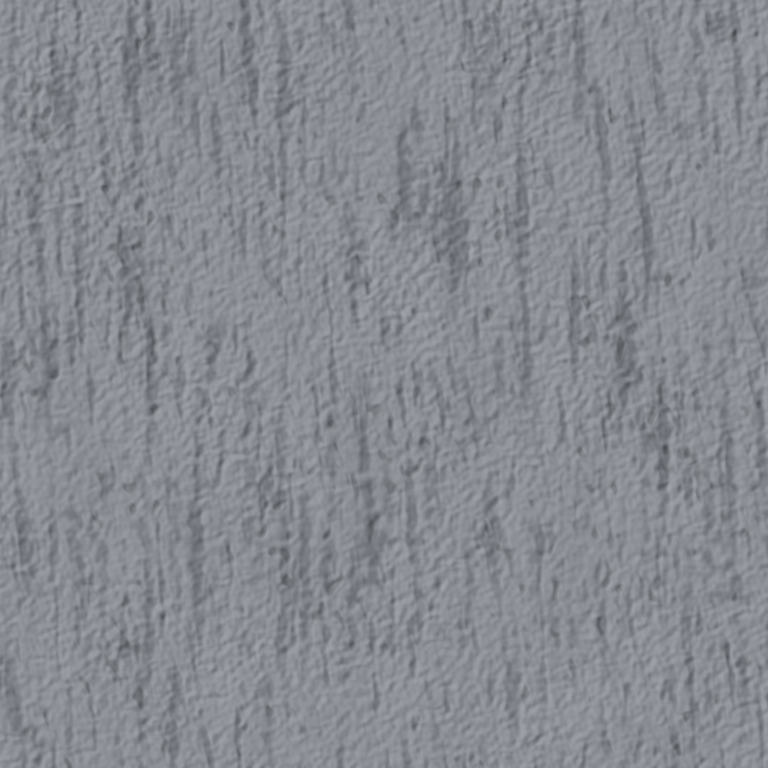
Reproduce this texture procedurally as a three.js fragment shader.

```glsl
// Grey scraped plaster: a height field of oblique grain, dense ragged
// vertical grooves and small pits, lit from the upper left by its slope
// and darkened inside the hollows.
#define BASE_COLOR vec3(0.552, 0.567, 0.591)
#define PIT_TINT vec3(1.0, 1.0, 1.08)
#define LIGHT_DIR vec2(-0.85, 0.53)
#define SOFTNESS 0.0026
#define RELIEF 0.15
#define GROOVE_SHADE 0.092
#define PIT_SHADE 0.085
#define GROOVE_FREQ vec2(46.0, 5.0)
#define SCRATCH_FREQ vec2(78.0, 15.0)
#define PIT_FREQ vec2(72.0, 48.0)
#define GRAIN_FREQ vec2(66.0, 96.0)
#define LEAN 0.035

varying vec2 vUv;

float hash(vec2 p) {
  vec3 q = fract(p.xyx * 0.1031);
  q += dot(q, q.yzx + 33.33);
  return fract((q.x + q.y) * q.z);
}

vec2 gradientAt(vec2 cell) {
  return 2.0 * vec2(hash(cell + 17.0), hash(cell + 91.0)) - 1.0;
}

// Gradient noise, roughly -0.7 to 0.7
float noise(vec2 p) {
  p += 200.0;
  vec2 i = floor(p);
  vec2 f = p - i;
  vec2 w = f * f * f * (f * (f * 6.0 - 15.0) + 10.0);
  vec2 r = vec2(1.0, 0.0);
  float a = dot(gradientAt(i), f);
  float b = dot(gradientAt(i + r.xy), f - r.xy);
  float c = dot(gradientAt(i + r.yx), f - r.yx);
  float d = dot(gradientAt(i + r.xx), f - r.xx);
  return mix(mix(a, b, w.x), mix(c, d, w.x), w.y);
}

// Depth of the hollows: x holds the grooves, y the pits
vec2 hollows(vec2 p) {
  float bend = 0.012 * noise(p * vec2(4.0, 2.5));
  vec2 along = vec2(p.x + LEAN * p.y + bend, p.y);
  along.x += 0.003 * noise(p * vec2(30.0, 40.0) + 71.0);
  float ragged = 0.42 * noise(p * vec2(62.0, 56.0) + 5.0);
  float patches = noise(p * vec2(9.0, 6.0) + 31.0);
  float wide = noise(along * GROOVE_FREQ) + ragged + 0.3 * patches;
  float thin = noise(along * SCRATCH_FREQ + 13.0) + ragged + 0.2 * patches;
  float groove = smoothstep(0.0, 0.46, wide);
  groove = max(groove, 0.8 * smoothstep(0.02, 0.48, thin));
  float pit = noise(along * PIT_FREQ + 47.0) + 0.5 * patches;
  return vec2(groove, smoothstep(0.22, 0.54, pit));
}

// Short ripples running up to the right, with a finer crumb on top
float grain(vec2 p) {
  vec2 q = mat2(0.82, -0.57, 0.57, 0.82) * p;
  q += 0.009 * noise(p * 45.0);
  float roughness = 0.9 + 0.8 * noise(p * 5.0 + 9.0);
  float ripple = noise(q * GRAIN_FREQ);
  float crumb = noise(p * vec2(135.0, 115.0) + 3.0);
  return roughness * (0.75 * ripple + 0.45 * crumb);
}

float height(vec2 p) {
  vec2 hollow = hollows(p);
  return grain(p) - 0.5 * hollow.x - 0.35 * hollow.y;
}

void main() {
  vec2 p = vUv;

  // Slope towards the light
  vec2 reach = LIGHT_DIR * SOFTNESS;
  float slope = height(p - reach) - height(p + reach);

  // Shade of the hollows and faint large stains
  vec2 hollow = hollows(p);
  float tone = RELIEF * slope;
  tone -= GROOVE_SHADE * hollow.x;
  tone += 0.03 * noise(p * vec2(14.0, 5.0) + 63.0);

  // Highlights roll off, shadows stay deep
  tone /= 1.0 + 5.0 * max(tone, 0.0);
  vec3 color = BASE_COLOR + tone - PIT_SHADE * hollow.y * PIT_TINT;
  gl_FragColor = vec4(color, 1.0);
}
```
